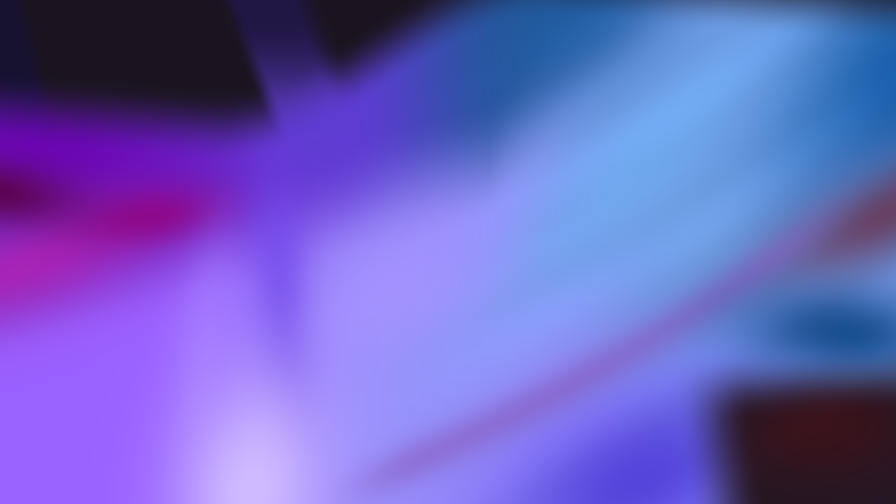
Give the GLSL for this background, as a Shadertoy shader.

```glsl
// Blurred veils of violet, blue and magenta light against a dark backdrop.
// Broad gradients set the fields, then rotated Gaussian glows, a curved
// ribbon and layered sines paint the softer accents over them.

// Blends an elliptical Gaussian of light over the colour c.
void glow(inout vec3 c, vec2 p, vec2 center, vec2 size, float angle, vec3 tint, float strength) {
    vec2 d = p - center;
    float s = sin(angle), k = cos(angle);
    vec2 q = vec2(k * d.x + s * d.y, k * d.y - s * d.x) / size;
    c = mix(c, tint, strength * exp(-dot(q, q)));
}

// Lavender field turning to blue, with violet and steel blue above it.
vec3 fields(vec2 p) {
    vec3 c = mix(vec3(.60, .38, 1.), vec3(.61, .56, .99), smoothstep(.25, .8, p.x));
    c = mix(c, vec3(.47, .61, .91), smoothstep(1.2, 1.75, p.x + .6 * p.y));
    vec3 upper = mix(vec3(.38, .23, .84), vec3(.15, .33, .60), smoothstep(.65, 1.05, p.x));
    float edge = .42 + .3 * (p.x - .5) + .8 * max(p.x - .97, 0.);
    return mix(c, upper, smoothstep(0., .25, p.y - edge));
}

// Diagonal pale beam between deep blue corners.
void blueSide(inout vec3 c, vec2 p) {
    glow(c, p, vec2(1.16, .97), vec2(.24, .16), .5, vec3(.13, .37, .64), .8);
    glow(c, p, vec2(1.62, .76), vec2(.4, .16), .75, vec3(.25, .48, .76), .75);
    glow(c, p, vec2(1.80, .86), vec2(.20, .24), -.4, vec3(.07, .35, .65), .9);
    glow(c, p, vec2(1.28, .68), vec2(.48, .13), .82, vec3(.44, .67, .94), .9);
    glow(c, p, vec2(1.40, .54), vec2(.20, .10), .8, vec3(.47, .66, .92), .6);
}

// Magenta and crimson bands at the left.
void magentaSide(inout vec3 c, vec2 p) {
    glow(c, p, vec2(.08, .71), vec2(.40, .15), -.15, vec3(.42, .01, .70), .95);
    glow(c, p, vec2(.05, .47), vec2(.28, .10), .3, vec3(.68, .13, .70), .9);
    glow(c, p, vec2(.30, .57), vec2(.14, .055), .15, vec3(.58, .0, .48), .75);
    glow(c, p, vec2(-.02, .62), vec2(.17, .06), -.15, vec3(.36, .0, .27), .9);
}

// Indigo pool, rust haze, blue band and maroon shadow at the lower right.
void lowerRight(inout vec3 c, vec2 p) {
    glow(c, p, vec2(1.27, .05), vec2(.32, .17), .45, vec3(.32, .26, .86), .95);
    glow(c, p, vec2(1.77, .58), vec2(.25, .08), .5, vec3(.40, .20, .31), .85);
    float d = p.x - .74;
    float ribbon = (p.y - .05 - .42 * d - .16 * d * d) / .045;
    float span = smoothstep(-.12, .1, d) * (1. - smoothstep(.75, 1., d));
    c = mix(c, vec3(.53, .37, .76), .6 * span * exp(-ribbon * ribbon));
    glow(c, p, vec2(1.68, .34), vec2(.20, .085), -.1, vec3(.08, .30, .55), .95);
    float shadow = smoothstep(1.36, 1.52, p.x + .12 * p.y)
                 * (1. - smoothstep(.17, .31, p.y - .06 * (p.x - 1.6)));
    c = mix(c, vec3(.14, .09, .14), shadow);
    glow(c, p, vec2(1.64, .15), vec2(.17, .10), .1, vec3(.25, .07, .10), .8 * shadow);
}

// Dark backdrop at the top left, crossed by a dim violet beam.
void backdrop(inout vec3 c, vec2 p) {
    float edge = .79 - .08 * p.x + .34 * smoothstep(.42, 1.1, p.x);
    vec3 dark = vec3(.105, .08, .125);
    dark = mix(dark, vec3(.09, .07, .19), 1. - smoothstep(-.02, .02, p.x - .04 - .25 * (1. - p.y)));
    float across = p.x - .45 - .4 * (1. - p.y);
    float beam = smoothstep(-.02, .025, across) * (1. - smoothstep(.12, .19, across));
    dark = mix(dark, mix(vec3(.30, .20, .62), vec3(.13, .09, .27), smoothstep(.76, .96, p.y)), beam);
    c = mix(c, dark, smoothstep(-.08, .07, p.y - edge));
}

void mainImage(out vec4 fragColor, in vec2 fragCoord) {
    // Height spans 0 to 1; the layout keeps a 16:9 frame.
    vec2 p = fragCoord / iResolution.xy * vec2(16. / 9., 1.);
    vec3 c = fields(p);
    blueSide(c, p);
    magentaSide(c, p);

    // Central violet fold and the bright bloom beneath it.
    glow(c, p, vec2(.62, .74), vec2(.12, .14), .4, vec3(.36, .25, .82), .6);
    glow(c, p, vec2(.56, .42), vec2(.06, .24), .08, vec3(.44, .28, .92), .8);
    glow(c, p, vec2(.40, .32), vec2(.05, .20), -.15, vec3(.66, .50, 1.), .5);
    glow(c, p, vec2(.78, .42), vec2(.18, .10), .4, vec3(.66, .58, 1.), .6);
    glow(c, p, vec2(.50, .03), vec2(.15, .23), -.15, vec3(.82, .75, 1.), .95);
    lowerRight(c, p);
    backdrop(c, p);

    // Faint silky folds running along the diagonal.
    float across = p.y - .75 * p.x + .04 * sin(4. * p.x + 2.);
    float folds = sin(24. * across) + .6 * sin(47. * across + 3. * p.x);
    c *= 1. + .015 * folds * smoothstep(.7, 1.2, p.x);
    fragColor = vec4(clamp(c, 0., 1.), 1.);
}
```
